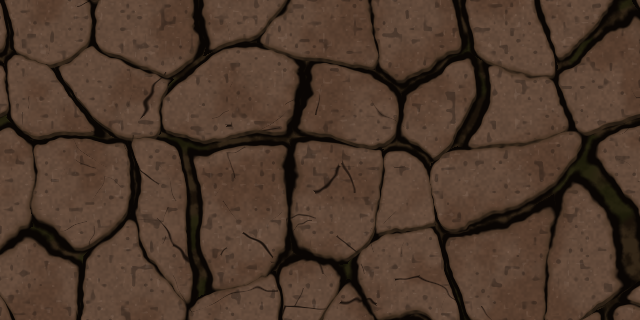
Reproduce this texture procedurally as a WebGL 2 fragment shader.

```glsl
#version 300 es
precision highp float;
// Dry cracked mud: warped Voronoi plates with rounded corners and uneven gaps.
// A shifted copy of the gap field gives lit side walls over a dark floor,
// and finer cell layers add hairline cracks to the grainy, pitted clay.

uniform vec2 u_resolution;
out vec4 fragColor;

vec2 hash2(vec2 p) {
  vec3 q = fract(p.xyx * vec3(0.1031, 0.1030, 0.0973));
  q += dot(q, q.yzx + 33.33);
  return fract((q.xx + q.yz) * q.zy);
}

float noise(vec2 p) {
  vec2 i = floor(p), f = fract(p);
  f = f * f * (3.0 - 2.0 * f);
  float low = mix(hash2(i).x, hash2(i + vec2(1, 0)).x, f.x);
  float high = mix(hash2(i + vec2(0, 1)).x, hash2(i + vec2(1, 1)).x, f.x);
  return mix(low, high, f.y);
}

float fbm(vec2 p) {
  float sum = 0.0, amp = 0.53;
  for (int i = 0; i < 4; i++) {
    sum += amp * noise(p);
    p = mat2(1.6, 1.2, -1.2, 1.6) * p + 7.3;
    amp *= 0.5;
  }
  return sum;
}

vec2 warp(vec2 p, float freq, float amount) {
  return p + amount * (vec2(noise(p * freq + 3.1), noise(p * freq + 41.7)) - 0.5);
}

float smoothMin(float a, float b, float k) {
  float h = max(k - abs(a - b), 0.0) / k;
  return min(a, b) - 0.25 * h * h * k;
}

vec2 site(vec2 cell) {
  return cell + 0.1 + 0.8 * hash2(cell + 17.0);
}

// Distance into a plate, negative in the gaps; every edge has its own half width.
float plateDistance(vec2 p, float scale, float thin, float wide, float rounding) {
  vec2 q = p * scale, home = vec2(0), toHome = vec2(0);
  float best = 9.0;
  for (int y = -1; y <= 1; y++)
    for (int x = -1; x <= 1; x++) {
      vec2 cell = floor(q) + vec2(x, y), r = site(cell) - q;
      if (dot(r, r) < best) { best = dot(r, r); home = cell; toHome = r; }
    }
  float d = 1.0;
  for (int y = -2; y <= 2; y++)
    for (int x = -2; x <= 2; x++) {
      if (x == 0 && y == 0) continue;
      vec2 cell = home + vec2(x, y), r = site(cell) - q;
      float edge = dot(0.5 * (r + toHome), normalize(r - toHome)) / scale;
      float pick = hash2(home + cell + 5.0).x;
      d = smoothMin(d, edge - mix(thin, wide, pick * pick), rounding);
    }
  return d;
}

float mudPlates(vec2 p) {
  float ragged = 0.008 * (noise(p * 9.0) - 0.5) + 0.004 * (noise(p * 60.0) - 0.5);
  p = warp(warp(warp(p, 2.6, 0.22), 13.0, 0.025), 45.0, 0.007);
  return plateDistance(p + 4.0, 3.5, 0.002, 0.029, 0.025) + ragged;
}

void main() {
  vec2 p = gl_FragCoord.xy / u_resolution.y;
  float px = 1.0 / u_resolution.y;
  float plate = mudPlates(p);
  float above = mudPlates(p + vec2(-0.004, 0.013));

  // Clay surface: broad mottling, fine grain, pits and pale flecks
  float mottle = smoothstep(0.32, 0.56, fbm(p * 7.0 + 11.0));
  vec3 clay = mix(vec3(0.335, 0.238, 0.178), vec3(0.375, 0.282, 0.222), mottle);
  clay *= 1.0 + 0.13 * (noise(p * 120.0) - 0.5) + 0.10 * (fbm(p * 38.0) - 0.5);
  clay *= 1.0 - 0.25 * smoothstep(0.76, 0.92, noise(p * 55.0 + 9.0));
  clay += 0.04 * smoothstep(0.84, 0.97, noise(p * 85.0 + 23.0));

  // Worn rim, darker and a little yellower than the top
  float rim = 1.0 - smoothstep(0.0, 0.008 + 0.009 * noise(p * 30.0), plate);
  clay = mix(clay, vec3(0.27, 0.195, 0.135), 0.75 * rim);

  // Hairline cracks, densest in one broken patch
  float patchMask = 1.0 - smoothstep(0.25, 0.55, length((p - vec2(0.82, 0.36)) * vec2(0.8, 1.1)));
  float broken = max(patchMask, 0.75 * smoothstep(0.5, 0.75, noise(p * 3.0 + 60.0)));
  vec2 jagged = warp(warp(p, 7.0, 0.07), 30.0, 0.014);
  for (int i = 0; i < 2; i++) {
    float fi = float(i);
    float hair = plateDistance(jagged + 9.0 + 6.0 * fi, 5.5 + 4.5 * fi, -0.009, 0.005 - 0.002 * fi, 0.004);
    hair += 0.007 * (1.0 - broken) + 0.003 * (noise(p * 22.0) - 0.5);
    clay = mix(clay, vec3(0.07, 0.042, 0.025), (0.9 - 0.2 * fi) * smoothstep(px, -px, hair));
  }

  // Gap: black shade, earthy floor in the wide parts, wall under the upper plate
  float soil = fbm(p * 26.0 + 31.0);
  vec3 floorColor = mix(vec3(0.10, 0.068, 0.035), vec3(0.19, 0.14, 0.085), smoothstep(0.3, 0.65, soil));
  floorColor = mix(floorColor, vec3(0.11, 0.12, 0.035), 0.6 * smoothstep(0.58, 0.75, noise(p * 11.0 + 70.0)));
  vec3 gap = mix(vec3(0.036, 0.02, 0.01), floorColor, smoothstep(0.011, 0.022, -plate + 0.012 * (soil - 0.5)));
  vec3 wall = vec3(0.185, 0.135, 0.088) * (0.75 + 0.5 * noise(p * 70.0));
  gap = mix(gap, wall, 0.9 * smoothstep(0.0, 0.006, above));

  fragColor = vec4(mix(gap, clay, smoothstep(-px, px, plate)), 1.0);
}
```
